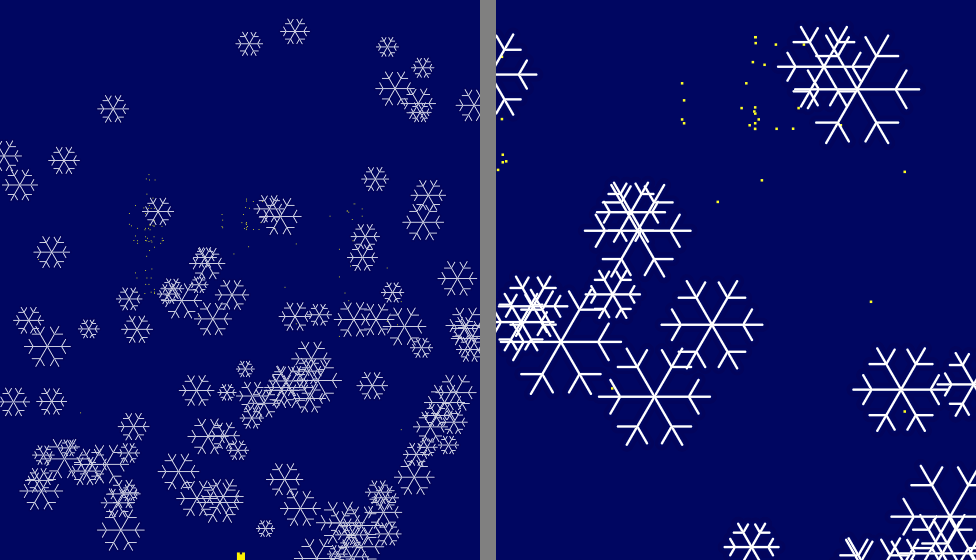
Left, the full canvas; right, a detail of the centre.
Reproduce this pattern procedurally as a WebGL 1 fragment shader.

```glsl
precision highp float;

uniform vec2 u_resolution;

float hash(float n) {
  return fract(sin(n * 127.1) * 43758.5453);
}

vec2 hash2(float n) {
  return vec2(hash(n), hash(n + 0.37));
}

float segment(vec2 p, vec2 a, vec2 b) {
  vec2 pa = p - a, ba = b - a;
  return length(pa - ba * clamp(dot(pa, ba) / dot(ba, ba), 0.0, 1.0));
}

// Distance to a six-armed flake of unit radius, each arm with two twigs
float snowflake(vec2 p) {
  vec2 mirror = vec2(-0.5, 0.8660254);
  p = abs(p);
  p -= 2.0 * max(dot(p, mirror), 0.0) * mirror;
  p.y = abs(p.y);
  float arm = segment(p, vec2(0.0), vec2(1.0, 0.0));
  float twig = segment(p, vec2(0.62, 0.0), vec2(0.795, 0.303));
  return min(arm, twig);
}

// Antialiased coverage of a box
float box(vec2 p, vec2 halfSize, float pixel) {
  vec2 c = clamp((halfSize - abs(p)) / pixel + 0.5, vec2(0.0), min(vec2(1.0), 2.0 * halfSize / pixel));
  return c.x * c.y;
}

void main() {
  float pixel = 1.0 / u_resolution.y;
  vec2 p = gl_FragCoord.xy * pixel;
  float aspect = u_resolution.x * pixel;
  float lineWidth = 0.00142;

  // Flakes in loose groups of four, denser toward the ground
  float d = 1.0;
  for (int i = 0; i < 108; i++) {
    float id = float(i) + 1.0;
    float group = floor(float(i) / 4.0);
    float rise = (group + hash(group + 60.3)) / 27.0;
    vec2 center = vec2(hash(group + 9.7) * aspect, 0.02 + 0.6 * rise + 0.34 * pow(rise, 6.0));
    center += (hash2(id + 200.1) - 0.5) * (0.15 + 0.3 * rise * rise) * vec2(1.2, 0.8);
    center.x = mod(center.x, aspect);
    float radius = mix(0.016, 0.043, hash(id + 400.9));
    vec2 q = p - center;
    if (length(q) < radius + 0.006) d = min(d, snowflake(q / radius) * radius);
  }

  // Night sky, with a faint dark rim around the lines
  vec3 color = vec3(0.0, 0.025, 0.38);
  float rim = 1.0 - smoothstep(0.0006, 0.0014, abs(d - 0.0032));
  color = mix(color, vec3(0.01, 0.01, 0.345), rim * 0.7);

  // Sparks: three bursts and some strays
  float spark = 0.0;
  for (int i = 0; i < 130; i++) {
    float id = float(i) + 700.5;
    float pick = hash(id);
    float burst = floor(3.0 * pick * pick);
    vec2 o = 2.0 * hash2(id + 150.2) - 1.0;
    vec2 center = vec2(0.26 + 0.18 * burst, 0.57 + 0.02 * burst);
    center += o * abs(o) * mix(vec2(0.035, 0.13), vec2(0.06, 0.06), min(burst, 1.0));
    if (mod(float(i), 6.0) < 1.0) center = vec2((o.x * 0.5 + 0.5) * aspect, 0.42 + 0.22 * o.y);
    spark = max(spark, box(p - center, vec2(0.00075), pixel));
  }
  color = mix(color, vec3(1.0, 1.0, 0.15), spark);

  // White line work
  float ink = clamp((0.5 * lineWidth - d) / pixel + 0.5, 0.0, min(1.0, lineWidth / pixel));
  color = mix(color, vec3(1.0), ink);

  // Launcher on the ground with a notched top
  vec2 base = p - vec2(0.502 * aspect, 0.0);
  color = mix(color, vec3(1.0, 0.95, 0.0), box(base, vec2(0.0072, 0.0135), pixel));
  color = mix(color, vec3(0.1, 0.1, 0.2), box(base - vec2(0.0, 0.0125), vec2(0.002, 0.0025), pixel));

  gl_FragColor = vec4(color, 1.0);
}
```
